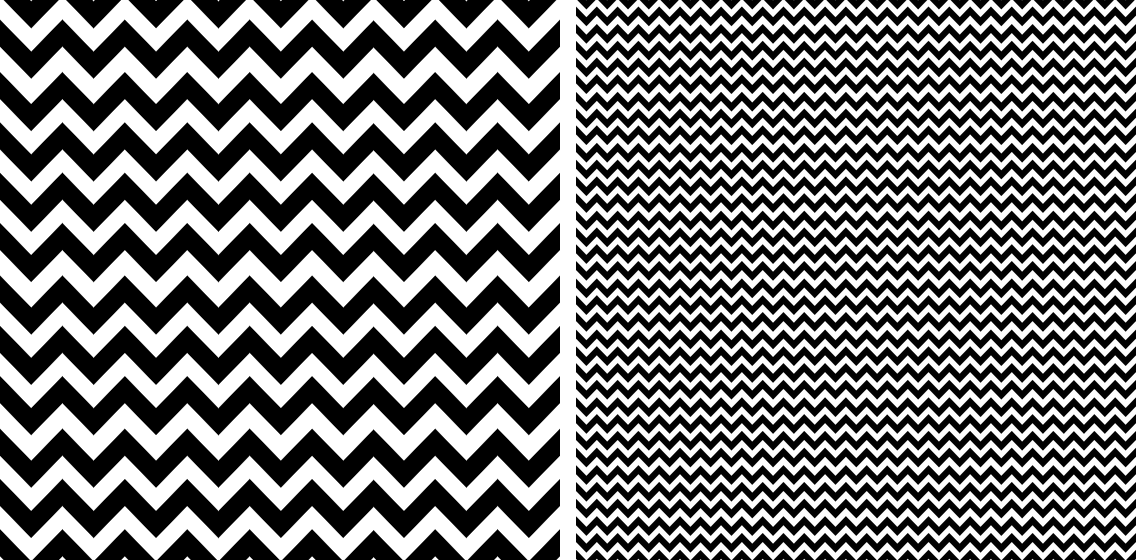
Left: one tile. Right: repeated 3 by 3.
Write a three.js fragment shader that draws this pattern.

```glsl
// Black chevron stripes on white: a triangle wave shifts each horizontal band.
// Three wider gaps between rows and one narrowed column vary the spacing, and
// both axes wrap exactly, so the pattern tiles.

varying vec2 vUv;

const vec3 INK = vec3(0.0);
const vec3 PAPER = vec3(1.0);

const int ROWS = 11;
const float COLUMNS = 9.0;
const float FIRST_PEAK = 0.0349;   // top of the first stripe's peak, from the top edge
const float THICKNESS = 0.0484;    // stripe height, measured vertically
const float AMPLITUDE = 0.0572;    // drop from peak to trough
const float WIDE_GAPS = 3.0;       // how many row gaps are widened
const float EXTRA_GAP = 0.0039;    // height added to each widened gap
const float GAP_PHASE = 9.5;       // decides which gaps are widened
const float JOIN_X = 0.6675;       // where the zigzag skips ahead
const float JOIN_SKIP = 0.0031;    // width lost at the join

// Drop below the peak line; zero at whole columns.
float zigzagDrop(float x) {
  float phase = (x + JOIN_SKIP * step(JOIN_X, x)) * COLUMNS / (1.0 + JOIN_SKIP);
  return AMPLITUDE * (1.0 - abs(2.0 * fract(phase) - 1.0));
}

// Start of a row, with the widened gaps spread evenly over the rows.
float rowStart(float row) {
  float count = float(ROWS);
  float pitch = (1.0 - WIDE_GAPS * EXTRA_GAP) / count;
  float widened = floor((WIDE_GAPS * row + GAP_PHASE) / count);
  return FIRST_PEAK + row * pitch + widened * EXTRA_GAP;
}

// Signed vertical distance to the nearest stripe, negative inside.
float stripeDistance(vec2 uv) {
  float y = 1.0 - uv.y - zigzagDrop(uv.x);
  float nearest = 1.0;
  for (int i = 0; i < ROWS; i++) {
    float offset = y - rowStart(float(i)) - 0.5 * THICKNESS;
    offset -= floor(offset + 0.5);
    nearest = min(nearest, abs(offset) - 0.5 * THICKNESS);
  }
  return nearest;
}

void main() {
  // Turn the vertical distance into one across the slanted edge.
  float slope = 2.0 * AMPLITUDE * COLUMNS / (1.0 + JOIN_SKIP);
  float edge = stripeDistance(vUv) / sqrt(1.0 + slope * slope);
  float pixel = max(fwidth(vUv.y), 1e-5);
  float ink = clamp(0.5 - edge / pixel, 0.0, 1.0);
  gl_FragColor = vec4(mix(PAPER, INK, ink), 1.0);
}
```
